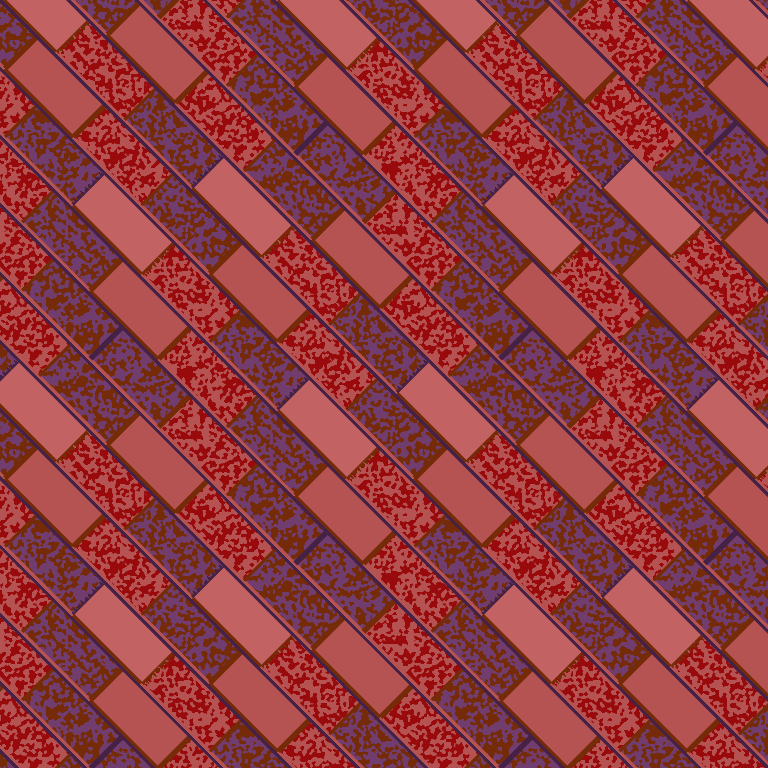
This pattern is drawn by a Shadertoy shader. Its source:

```glsl
#define BRICKS_PER_UNIT 5.625
#define PHASE vec2(0.04, -1.97)
#define GRAIN 28.0
#define COVERAGE 0.46
#define LINE_WIDTH 0.065
#define JOINT_HALF 0.028
#define PINK vec3(0.71, 0.325, 0.325)
#define PALE vec3(0.76, 0.385, 0.385)
#define RED vec3(0.60, 0.04, 0.05)
#define PURPLE vec3(0.44, 0.24, 0.43)
#define BROWN vec3(0.46, 0.17, 0.03)
#define DARK vec3(0.27, 0.13, 0.27)

const int PALE_BRICK = 0, PINK_BRICK = 1, RED_BRICK = 2, PURPLE_BRICK = 3;

// Six courses of three bricks make one repeat
const int KINDS[18] = int[18](2, 3, 0,  1, 2, 3,  2, 3, 0,
                              3, 1, 2,  3, 2, 3,  2, 3, 1);
const float SHIFTS[6] = float[6](0.0, 0.5, 0.75, 0.0, 0.25, 0.75);

int brickKind(float column, int course) {
    return KINDS[course * 3 + int(mod(column, 3.0))];
}

vec3 hash3(vec2 p) {
    vec3 h = fract(p.xyx * vec3(0.1031, 0.1030, 0.0973));
    h += dot(h, h.yzx + 33.33);
    return fract((h.xxy + h.yzz) * h.zyx);
}

// Cellular blotches: each scattered seed is on or off, blended by distance
float blotches(vec2 p) {
    vec2 cell = floor(p);
    float lit = 0.0, total = 0.0;
    for (int y = -1; y <= 1; y++)
    for (int x = -1; x <= 1; x++) {
        vec2 corner = cell + vec2(x, y);
        vec3 seed = hash3(mod(corner, 3.0 * GRAIN) + 7.0);
        vec2 offset = corner + seed.xy - p;
        float weight = exp(-9.0 * dot(offset, offset));
        lit += weight * step(seed.z, COVERAGE);
        total += weight;
    }
    return smoothstep(0.3, 0.7, lit / total);
}

// Coverage of a band between two edges
float band(float x, float low, float high, float soft) {
    return smoothstep(low - soft, low + soft, x)
         * (1.0 - smoothstep(high - soft, high + soft, x));
}

// Uneven teeth along a worn joint
float teeth(float v) {
    return 0.5 + 0.3 * sin(v * 58.0) + 0.2 * sin(v * 91.0 + 1.3);
}

vec3 brickFace(int kind, float grain) {
    if (kind == PALE_BRICK) return PALE;
    if (kind == PINK_BRICK) return PINK;
    if (kind == RED_BRICK) return mix(PINK, RED, grain);
    return mix(PURPLE, BROWN, grain);
}

void mainImage(out vec4 fragColor, in vec2 fragCoord) {
    vec2 p = fragCoord / iResolution.y;
    p.y = 1.0 - p.y;

    // Diagonal axes: x runs along the bricks, y across the courses
    vec2 q = vec2(p.x + p.y, 2.0 * (p.x - p.y)) * BRICKS_PER_UNIT - PHASE;
    vec2 soft = vec2(0.7, 1.4) * BRICKS_PER_UNIT / iResolution.y;
    int course = int(mod(floor(q.y), 6.0));
    float along = q.x - SHIFTS[course];
    float v = fract(q.y);

    int kind = brickKind(floor(along), course);
    float grain = blotches(vec2(q.x, 0.5 * q.y) * GRAIN);
    vec3 color = brickFace(kind, grain);

    // Lower edge of each brick
    bool plain = kind == PALE_BRICK || kind == PINK_BRICK;
    color = mix(color, plain ? BROWN : PINK, band(v, -0.1, LINE_WIDTH, soft.y));

    // Joint between neighbouring bricks, ragged beside the pale ones
    float joint = floor(along + 0.5);
    float x = along - joint;
    int before = brickKind(joint - 1.0, course);
    int after = brickKind(joint, course);
    float low = -JOINT_HALF, high = JOINT_HALF;
    if (after == PALE_BRICK) {
        low = -0.055 * teeth(v);
        high = 0.006;
    } else if (before == PALE_BRICK) {
        low = -0.006;
        high = 0.065 * teeth(v);
    } else if (before == RED_BRICK) {
        low *= 0.6;
        high *= 0.6;
    }
    bool dark = after == PALE_BRICK || (before == PURPLE_BRICK && after == PURPLE_BRICK);
    float bar = band(x, low, high, soft.x) * band(v, 0.04, 0.95, soft.y);
    color = mix(color, dark ? DARK : BROWN, bar);

    // Dark line between courses
    color = mix(color, DARK, band(v, 1.0 - LINE_WIDTH, 1.1, soft.y));
    fragColor = vec4(color, 1.0);
}
```
